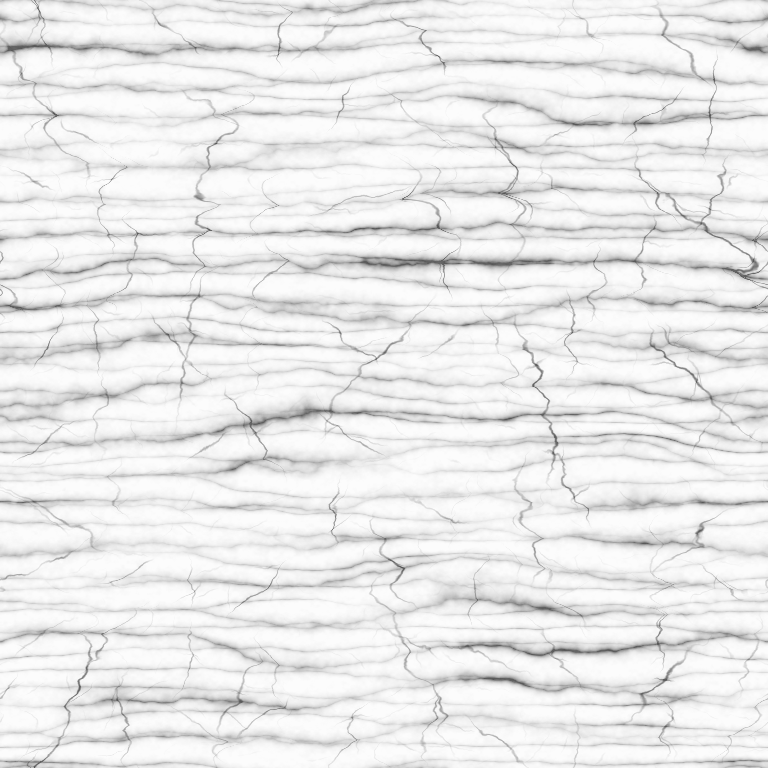
Reproduce this texture map procedurally as a three.js fragment shader.

```glsl
varying vec2 vUv;

#define PAPER 0.992
#define BROAD_FOLDS 20.0
#define FINE_FOLDS 33.0
#define FOLD_DEPTH 0.72
#define FOLD_BEND 0.6
#define CRACK_DEPTH 0.50
#define CRACK_WIDTH 0.0029
#define CRACK_BULGE 0.034
#define HAIR_DEPTH 0.42
#define HAIR_WIDTH 0.0021
#define GRAIN 0.075

float hash(vec2 p) {
  vec3 q = fract(vec3(p.xyx) * 0.1031);
  q += dot(q, q.yzx + 33.33);
  return fract((q.x + q.y) * q.z);
}

// Value noise that repeats over the unit square
float noise(vec2 uv, vec2 freq, float seed) {
  vec2 p = uv * freq;
  vec2 i = floor(p);
  vec2 f = fract(p);
  f = f * f * (3.0 - 2.0 * f);
  vec2 a = mod(i, freq) + seed;
  vec2 b = mod(i + 1.0, freq) + seed;
  return mix(mix(hash(a), hash(vec2(b.x, a.y)), f.x),
             mix(hash(vec2(a.x, b.y)), hash(b), f.x), f.y);
}

float fbm(vec2 uv, vec2 freq, float seed) {
  float sum = 0.0;
  float amp = 0.5;
  for (int i = 0; i < 4; i++) {
    sum += amp * noise(uv, freq, seed);
    freq *= 2.0;
    amp *= 0.5;
    seed += 17.0;
  }
  return sum / 0.9375;
}

// Wavy horizontal creases: x = shade, y = distance across the fold, 0 at a crease
vec2 folds(vec2 uv, float count, float seed) {
  float bend = noise(uv, vec2(5.0, floor(count * 0.6)), seed) - 0.5;
  float ripple = fbm(uv, vec2(20.0, count), seed + 5.0) - 0.5;
  float v = uv.y * count + 2.0 * FOLD_BEND * bend + 0.45 * ripple;
  float row = mod(floor(v + 0.5), count);
  float side = fract(v + 0.5) - 0.5;
  float t = 2.0 * abs(side);

  // Each crease swells and fades along its length
  float along = noise(vec2(uv.x, (row + 0.5) / count), vec2(6.0, count), seed + 9.0);
  float depth = mix(0.10, 1.0, along * along);
  float reach = side > 0.0 ? 0.36 : 0.22;
  float profile = 0.58 * exp(-t / reach) + 0.42 * exp(-t / 0.08);
  return vec2(depth * profile * (1.0 - t), t);
}

// Scattered tapered strokes: x = line, y = soft halo around it
vec2 cracks(vec2 p, float cells, float share, float slant, float width, float seed) {
  vec2 g = p * cells;
  vec2 base = floor(g);
  vec2 result = vec2(0.0);
  for (int j = -1; j <= 1; j++) {
    for (int i = -1; i <= 1; i++) {
      vec2 c = base + vec2(float(i), float(j));
      vec2 id = mod(c, cells) + seed;
      if (hash(id + 3.7) > share) continue;
      vec2 center = c + 0.25 + 0.5 * vec2(hash(id), hash(id + 41.3));
      float angle = (hash(id + 77.1) - 0.5) * slant;
      float halfLength = mix(0.4, 0.85, hash(id + 19.9));
      vec2 q = g - center;
      q = vec2(cos(angle) * q.x - sin(angle) * q.y,
               sin(angle) * q.x + cos(angle) * q.y);
      float taper = 1.0 - smoothstep(0.3, 1.0, abs(q.y) / halfLength);
      float d = abs(q.x) / cells;
      float weight = taper * mix(0.45, 1.0, hash(id + 55.5));
      float line = 1.0 - smoothstep(0.0, width * (0.55 + 0.45 * taper), d);
      result = max(result, weight * vec2(line, exp(-d / 0.011)));
    }
  }
  return result;
}

void main() {
  vec2 uv = fract(vUv);
  vec2 broad = folds(uv, BROAD_FOLDS, 3.0);
  vec2 fine = folds(uv, FINE_FOLDS, 61.0);
  float mottle = fbm(uv, vec2(56.0, 80.0), 120.0);
  float shade = FOLD_DEPTH * (broad.x + 0.75 * fine.x) * (0.4 + 1.2 * mottle);

  // Cracks bow out between creases, wander and zigzag finely
  float bow = 2.0 * noise(uv, vec2(6.0, 8.0), 150.0) - 1.0;
  vec2 p = uv;
  p.x += CRACK_BULGE * bow * broad.y * (2.0 - broad.y);
  p.x += 0.045 * (fbm(uv, vec2(7.0, 22.0), 170.0) - 0.5);
  p.y += 0.022 * (fbm(uv, vec2(24.0, 12.0), 190.0) - 0.5);
  p.x += 0.013 * (fbm(uv, vec2(36.0, 72.0), 205.0) - 0.5);
  p.y += 0.010 * (fbm(uv, vec2(72.0, 36.0), 225.0) - 0.5);

  vec2 large = cracks(p, 5.0, 0.75, 1.7, CRACK_WIDTH, 210.0);
  vec2 small = cracks(p, 10.0, 0.85, 2.4, HAIR_WIDTH, 240.0);
  vec2 hair = cracks(p, 24.0, 0.8, 4.6, HAIR_WIDTH * 0.85, 270.0);
  float worn = smoothstep(0.25, 0.65, fbm(uv, vec2(20.0, 26.0), 300.0));
  float nearCrack = max(large.y, 0.8 * small.y);
  shade += CRACK_DEPTH * large.x * (0.4 + 0.6 * worn);
  shade += HAIR_DEPTH * small.x * (0.25 + 0.75 * worn);
  shade += HAIR_DEPTH * hair.x * (0.15 + 0.9 * nearCrack) * worn;
  shade += 0.06 * nearCrack * mottle;

  // Fibrous surface grain, rougher where the surface is shaded
  float grain = fbm(uv, vec2(150.0, 190.0), 330.0) - 0.5;
  float tone = PAPER - min(shade, 0.62) + GRAIN * grain * (0.55 + 3.0 * min(shade, 0.4));
  gl_FragColor = vec4(vec3(clamp(tone, 0.0, 0.99)), 1.0);
}
```
